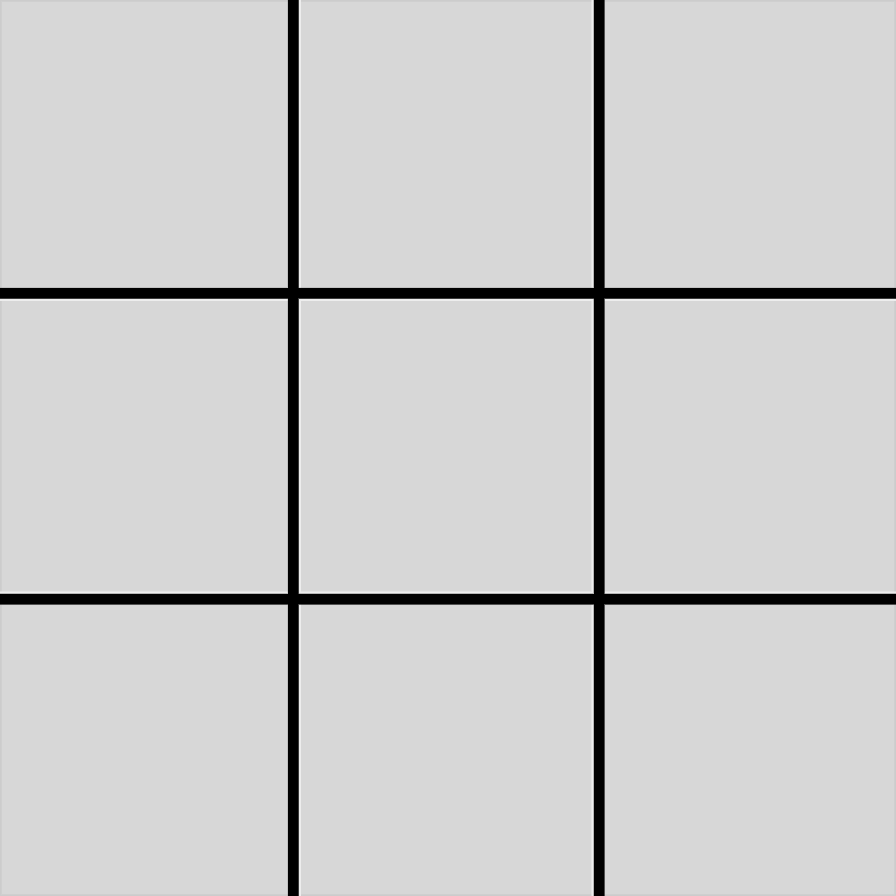
This pattern is drawn by a Shadertoy shader. Its source:

```glsl
// Three by three grid of flat grey tiles split by black lines with pale inner rims
#define GRID_CENTRE vec2(0.49805, 0.50195)
#define PITCH 0.34137
#define LINE_WIDTH 0.01211
#define RIM_WIDTH 0.00252
#define BORDER_WIDTH 0.00195
#define TILE_COLOUR vec3(0.843)
#define RIM_COLOUR vec3(0.93)
#define BORDER_COLOUR vec3(0.80)
#define LINE_COLOUR vec3(0.0)

// Share of each pixel, per axis, that lies between two distances
vec2 band(vec2 d, float inner, float outer, vec2 pixel) {
    vec2 belowOuter = clamp((outer - d) / pixel + 0.5, 0.0, 1.0);
    vec2 belowInner = clamp((inner - d) / pixel + 0.5, 0.0, 1.0);
    return belowOuter - belowInner;
}

float either(vec2 coverage) {
    return max(coverage.x, coverage.y);
}

void mainImage(out vec4 fragColor, in vec2 fragCoord) {
    vec2 pixel = 1.0 / iResolution.xy;
    vec2 p = fragCoord * pixel;

    // Mirror about the middle tile, so one line per axis serves both sides
    vec2 d = abs(p - GRID_CENTRE);
    float lineMiddle = 0.5 * PITCH;
    float lineInner = lineMiddle - 0.5 * LINE_WIDTH;
    float lineOuter = lineMiddle + 0.5 * LINE_WIDTH;

    // Faint edge around the canvas
    vec2 edgeDistance = min(p, 1.0 - p);
    float border = either(band(edgeDistance, -1.0, BORDER_WIDTH, pixel));
    vec3 colour = mix(TILE_COLOUR, BORDER_COLOUR, border);

    // Pale rim running under the inner side of each line
    float rim = either(band(d, lineInner - RIM_WIDTH, lineMiddle, pixel));
    colour = mix(colour, RIM_COLOUR, rim);

    // Black grid lines
    float grid = either(band(d, lineInner, lineOuter, pixel));
    colour = mix(colour, LINE_COLOUR, grid);

    fragColor = vec4(colour, 1.0);
}
```
